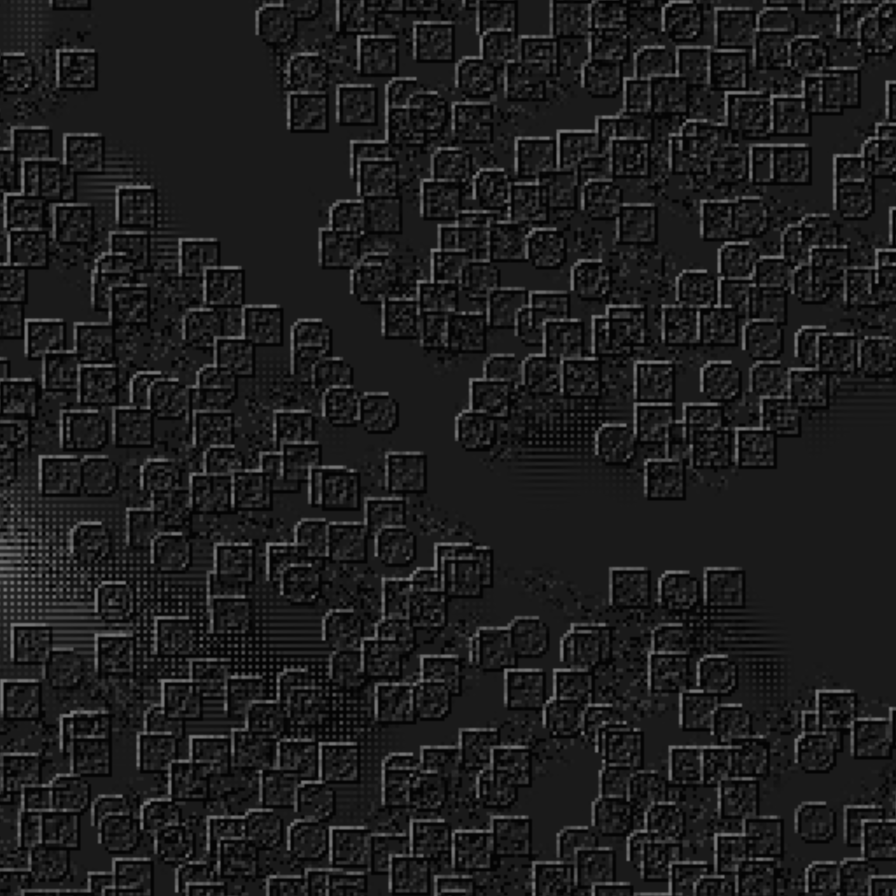
Write a Shadertoy shader that draws this pattern.

```glsl
const float CELLS = 256.0;   // relief cells across the canvas
const float PITCH = 11.8;    // cells between scattered blocks

float hash(vec2 p) {
    vec3 q = fract(p.xyx * vec3(0.1031, 0.1030, 0.0973));
    q += dot(q, q.yzx + 33.33);
    return fract((q.x + q.y) * q.z);
}

// Positive inside the smooth bare channel, negative outside
float channel(vec2 p) {
    float mouth = smoothstep(0.4, 0.2, p.x);
    float centre = max(1.14 - 1.3 * p.x, 0.46 - 0.07 * p.x) + 0.1 * mouth;
    float halfWidth = 0.05 + 0.13 * smoothstep(0.8, 1.0, p.x) + 0.18 * mouth;
    halfWidth += 0.012 * sin(p.x * 31.0) + 0.008 * sin(p.x * 67.0 + 1.0);
    return min(halfWidth - abs(p.y - centre), p.x - 0.115);
}

// Strength of the dotted weave: a slanted streak and a channel border
float weave(vec2 p) {
    float offset = (p.y - 0.38 + 0.45 * p.x) / 0.085;
    float streak = exp(-offset * offset) * smoothstep(0.46, 0.36, p.x);
    float border = (channel(p) + 0.045) / 0.04;
    float patches = smoothstep(0.0, 0.7, sin(p.x * 19.0 - 1.2) * sin(p.y * 13.0 + 4.6));
    return max(streak, 0.8 * exp(-border * border) * patches);
}

// Height of the merged blocks, some with cut corners, sampled at a cell
float blockHeight(vec2 cell) {
    vec2 home = floor(cell / PITCH);
    float height = 0.0;
    for (int j = -1; j <= 1; j++)
    for (int i = -1; i <= 1; i++) {
        vec2 id = home + vec2(i, j);
        vec2 jitter = vec2(hash(id + 11.0), hash(id + 47.0));
        vec2 centre = floor((id + jitter) * PITCH);
        vec2 place = centre / CELLS;
        float chance = 0.84 - 0.5 * weave(place);
        if (hash(id + 83.0) > chance || channel(place) > -0.008) continue;

        vec2 offset = cell - centre, d = abs(offset);
        float cut = hash(id + 61.0) < 0.35 ? 2.0 : 0.0;
        float reach = max(max(d.x, d.y), d.x + d.y - 5.0 + cut);
        if (reach > 5.0) continue;
        float diamond = step(abs(d.x + d.y - 4.0), 0.5);
        float inside = 0.25 + 0.3 * max(diamond, step(0.72, hash(cell + 5.0)));
        float rim = max(offset.x, -offset.y) > 4.5 ? 0.55 : 1.0;
        float profile = reach > 4.0 ? rim : inside;
        height = max(height, profile * (0.6 + 0.4 * hash(id + 29.0)));
    }
    return height;
}

// Grey of one cell, lit from the upper left
float cellTone(vec2 cell) {
    vec2 p = (cell + 0.5) / CELLS;
    float height = blockHeight(cell);
    float relief = height - blockHeight(cell + vec2(-1, 1));
    float gain = 0.6 + 0.8 * hash(cell + 211.0);
    float tone = 0.102 + relief * gain * (relief > 0.0 ? 0.36 : 0.3);

    // Dotted weave between the blocks, with striped stretches
    float woven = weave(p) * (1.0 - 0.6 * step(0.01, height));
    vec2 parity = mod(cell, 2.0);
    float stripes = smoothstep(0.1, 0.5, sin(p.x * 25.0 - 4.0) * sin(p.y * 37.0));
    float thread = mix(parity.x * parity.y, parity.y * 0.7, stripes);
    float glow = exp(-9.0 * p.x);
    tone += woven * (mix(-0.1, 0.13 + 0.15 * glow, thread) + 0.16 * glow);

    // Crumbs and pits on the rough ground
    float rough = smoothstep(0.0, -0.03, channel(p));
    rough *= smoothstep(-0.9, 0.5, sin(p.x * 23.0 + 3.0 * sin(p.y * 17.0)));
    float crumb = hash(cell + 131.0);
    tone += rough * (0.1 * step(0.88, crumb) - 0.1 * step(crumb, 0.17));
    return clamp(tone, 0.015, 0.46);
}

void mainImage(out vec4 fragColor, in vec2 fragCoord) {
    vec2 grid = fragCoord / iResolution.y * CELLS - 0.5;
    vec2 cell = floor(grid);
    vec2 f = smoothstep(0.1, 0.9, fract(grid));

    // Soft blend between neighbouring cells
    float lower = mix(cellTone(cell), cellTone(cell + vec2(1, 0)), f.x);
    float upper = mix(cellTone(cell + vec2(0, 1)), cellTone(cell + vec2(1, 1)), f.x);
    fragColor = vec4(vec3(mix(lower, upper, f.y)), 1.0);
}
```
